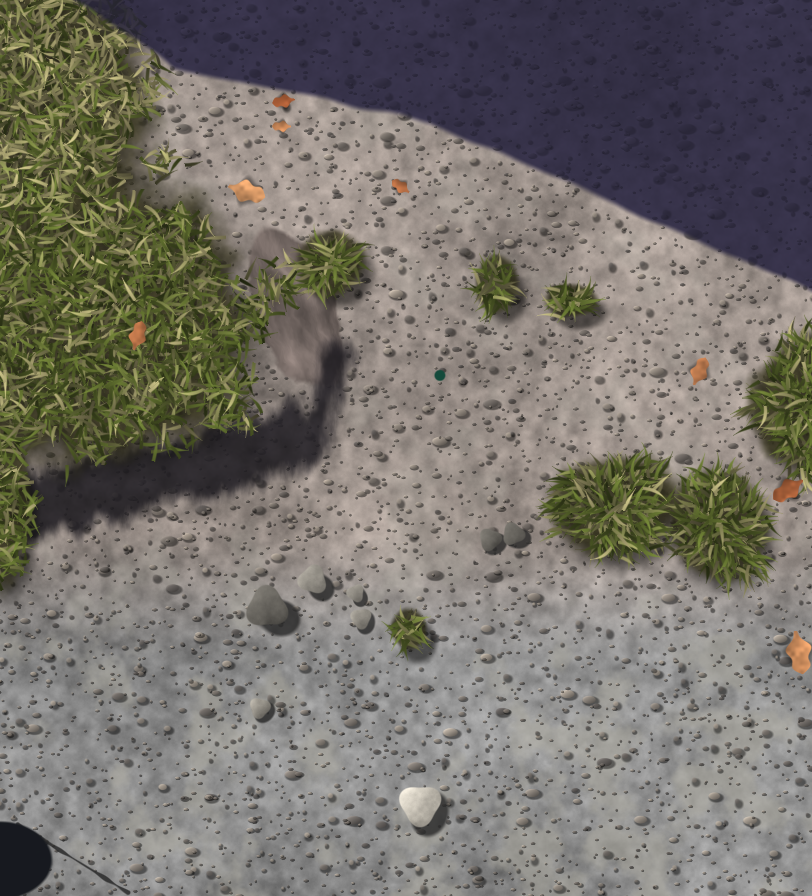
Reproduce this texture procedurally as a Shadertoy shader.

```glsl
float px;

vec4 hash(vec2 p) {
  vec4 q = fract(p.xyxy * vec4(.1031, .103, .0973, .1099));
  q += dot(q, q.wzxy + 33.33);
  return fract((q.xxyz + q.yzzw) * q.zywx);
}

float noise(vec2 p) {
  vec2 i = floor(p), f = fract(p), e = vec2(1, 0);
  f = f * f * (3. - 2. * f);
  return mix(mix(hash(i).x, hash(i + e).x, f.x),
             mix(hash(i + e.yx).x, hash(i + e.xx).x, f.x), f.y);
}

float fbm(vec2 p) {
  float sum = 0., amp = .5;
  for (int i = 0; i < 5; i++) {
    sum += amp * noise(p);
    p = p.yx * 2.03 + 5.3;
    amp *= .5;
  }
  return sum;
}

float segment(vec2 p, vec2 a, vec2 b) {
  vec2 d = b - a;
  return length(p - a - d * clamp(dot(p - a, d) / dot(d, d), 0., 1.));
}

// Clumps: centre and radii
const vec4 clumps[10] = vec4[](
  vec4(.09, .64, .215, .165), vec4(.01, .87, .16, .22), vec4(0, .44, .035, .11),
  vec4(.37, .707, .04, .04), vec4(.555, .683, .025, .032), vec4(.638, .664, .033, .02),
  vec4(.684, .434, .078, .062), vec4(.8, .414, .06, .065), vec4(.9, .55, .07, .08),
  vec4(.457, .297, .022, .026));

// Stones and leaves: centre and size
const vec3 stones[8] = vec3[](
  vec3(.469, .102, .026), vec3(.547, .398, .014), vec3(.573, .404, .014), vec3(.298, .322, .026),
  vec3(.349, .353, .018), vec3(.397, .338, .011), vec3(.403, .31, .013), vec3(.29, .21, .013));
const vec3 leaves[8] = vec3[](
  vec3(.316, .887, .013), vec3(.314, .859, .011), vec3(.447, .792, .012), vec3(.276, .786, .022),
  vec3(.781, .586, .017), vec3(.879, .453, .02), vec3(.892, .271, .025), vec3(.154, .626, .017));

// Cover, outward direction and angular spread of the strongest clump
vec4 grassField(vec2 p) {
  vec4 best = vec4(-9);
  for (int i = 0; i < 10; i++) {
    vec4 c = clumps[i];
    float cover = 1. - length((p - c.xy) / c.zw);
    if (cover > best.x) best = vec4(cover, p - c.xy, i < 3 ? 6.3 : 1.8);
  }
  return best;
}

vec3 drawGround(vec2 p) {
  float low = smoothstep(.42, .25, p.y);
  vec3 col = mix(vec3(.57, .53, .505), vec3(.51), low);
  col *= .58 + .5 * fbm(p * 7.) + .52 * fbm(p * 75.);
  float chalk = smoothstep(.48, .7, fbm(p * 22.) + .12 * (p.x - .5));
  col = mix(col, vec3(.68, .67, .63), chalk * (.2 + .35 * low));
  // Scattered grit with small cast shadows
  for (int k = 0; k < 3; k++) {
    float s = 32. * pow(1.8, float(k));
    vec2 g = p * s + float(k) * 13.7;
    for (int j = 0; j < 9; j++) {
      vec2 cell = floor(g) + vec2(j % 3 - 1, j / 3 - 1);
      vec4 h = hash(cell + float(k) * 41.);
      if (h.z < .6) continue;
      vec2 d = (g - cell - h.xy) * vec2(1, .8 + h.w);
      float r = .08 + .2 * h.w * h.w, e = px * s;
      col *= 1. - .45 * smoothstep(.12, 0., length(d - vec2(.07, -.1)) - r);
      vec3 tint = mix(vec3(.38, .36, .35), vec3(.73, .68, .62), fract(h.z * 17.));
      col = mix(col, tint * (.95 + d.y - d.x), .75 * smoothstep(e, -e, length(d) - r));
    }
  }
  return col;
}

vec3 drawStones(vec3 col, vec2 p) {
  // Tilted boulder
  vec2 b = p - vec2(.33, .655) + .02 * (fbm(p * 25.) - .5);
  b.x += .3 * b.y;
  float rock = length(b / vec2(.046, .09)) - 1.;
  vec3 face = vec3(.49, .44, .42) * (.55 + .9 * fbm(b * vec2(55, 20)));
  col = mix(col, face, smoothstep(.06, -.04, rock));
  for (int i = 0; i < 8; i++) {
    vec3 s = stones[i];
    vec2 d = (p - s.xy) / s.z;
    float r = .85 + .12 * sin(atan(d.y, d.x) * 3. + float(i)), e = px / s.z;
    col = mix(col, vec3(.15), .8 * smoothstep(.12, -.1, length(d - vec2(.45, -.42)) - r));
    float tone = i == 0 ? .78 : i < 4 ? .4 : .57;
    tone *= .8 + .2 * (d.y - d.x) + .4 * fbm(p * 90.);
    col = mix(col, tone * vec3(1, .97, .91), smoothstep(e, -e, length(d) - r));
  }
  return col;
}

vec3 drawGrass(vec3 col, vec2 p) {
  float here = grassField(p).x;
  if (here < -1.2) return col;
  vec3 soil = vec3(.21, .2, .12) * (.5 + fbm(p * 60.));
  col = mix(col, soil, .85 * smoothstep(.2, .5, here + .5 * fbm(p * 22.)));
  for (int k = 0; k < 8; k++) {
    vec2 shift = float(k) * vec2(7.31, 3.77), g = p * 60. + shift;
    for (int j = 0; j < 9; j++) {
      vec2 cell = floor(g) + vec2(j % 3 - 1, j / 3 - 1);
      vec4 h = hash(cell + float(k) * 29.), t = hash(cell.yx + float(k) * 53.);
      vec2 root = (cell + h.xy - shift) / 60.;
      vec4 f = grassField(root);
      if (f.x + .5 * noise(root * 28.) < .2 + .25 * t.w) continue;
      float angle = atan(f.z, f.y) + (h.z - .5) * f.w, len = mix(.009, .0165, h.w);
      vec2 dir = vec2(cos(angle), sin(angle)), d = p - root;
      float u = dot(d, dir), v = dot(d, vec2(-dir.y, dir.x)) + (t.x - .5) * 40. * u * u;
      float width = .0019 * smoothstep(len, -.3 * len, u);
      float blade = smoothstep(px, -px, abs(v) - width) * step(abs(u), len);
      float straw = smoothstep(.45, .95, t.y + .3 * smoothstep(.68, .9, root.y));
      vec3 tint = mix(vec3(.39, .45, .19), vec3(.69, .66, .46), straw);
      tint *= (.45 + .65 * t.z) * (.75 + .05 * float(k)) * (1. + 12. * u);
      col = mix(col, tint, blade);
    }
  }
  return col;
}

vec3 drawLeaves(vec3 col, vec2 p) {
  for (int i = 0; i < 8; i++) {
    vec3 l = leaves[i];
    float c = cos(l.x * 90.), s = sin(l.x * 90.), e = px / l.z;
    vec2 d = mat2(c, -s, s, c) * (p - l.xy) / l.z;
    float edge = abs(d.y) - .5 * (1. - d.x * d.x) + .1 * sin(d.x * 7.);
    vec3 tint = mix(vec3(.62, .34, .2), vec3(.85, .62, .42), fract(float(i) * .618));
    tint *= .85 + .3 * d.y + .3 * noise(p * 200.);
    col = mix(col * (1. - .4 * smoothstep(.4, 0., edge + d.x * d.x)), tint, smoothstep(e, -e, edge) * step(abs(d.x), 1.));
  }
  return col;
}

void mainImage(out vec4 fragColor, in vec2 fragCoord) {
  vec2 p = fragCoord / iResolution.y;
  px = 1. / iResolution.y;
  vec3 col = drawStones(drawGround(p), p);

  // Ragged shade below the lawn and boulder
  float shade = min(segment(p, vec2(.03, .43), vec2(.32, .51)) - .035,
                    segment(p, vec2(.375, .6), vec2(.345, .5)) - .014);
  shade += .035 * (fbm(p * vec2(55, 20)) - .5);
  col = mix(col, vec3(.13, .12, .14) * (.7 + .6 * fbm(p * 50.)), .88 * smoothstep(.014, -.012, shade));
  col *= 1. - .5 * smoothstep(-.1, .35, grassField(p + vec2(-.01, .014)).x);
  col = drawLeaves(drawGrass(col, p), p);

  // Twig, green glass and dark corner
  float twig = segment(p, vec2(.02, .08), vec2(.143, .004)) + .003 * noise(p * 60.);
  col = mix(col, vec3(.16), .85 * smoothstep(.004, .002, twig));
  float glass = length(p - vec2(.491, .581)) - .006;
  col = mix(col, vec3(.08, .29, .23), smoothstep(px, -px, glass));
  float corner = length((p - vec2(0, .04)) / vec2(.058, .043)) - 1.;
  col = mix(col, vec3(.09, .1, .12), smoothstep(.04, -.04, corner));

  // Broad cool shadow across the top
  float rim = .971 - .22 * (p.x + max(p.x - .48, 0.)) + .45 * max(.195 - p.x, 0.);
  float shadow = smoothstep(-.004, .005, p.y - rim + .006 * noise(p * 25.));
  vec3 cool = mix(vec3(.5, .48, .46), col, .4) * vec3(.39, .38, .58);
  fragColor = vec4(clamp(mix(col, cool, shadow), 0., 1.), 1);
}
```
